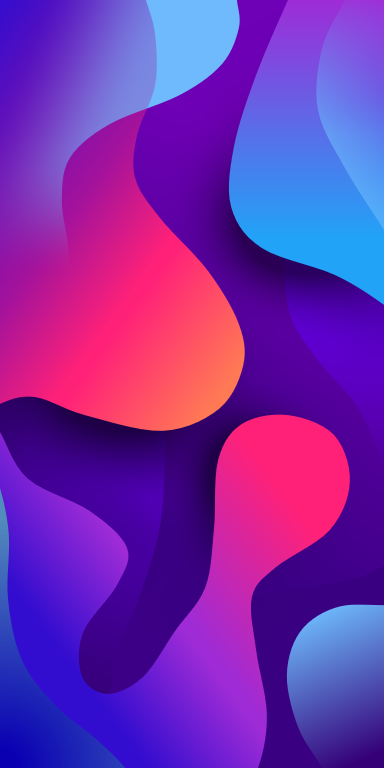
Give the GLSL for this background, as a WebGL 1 fragment shader.

```glsl
precision highp float;
// Flowing liquid blobs in violet, pink and blue with soft shadows between layers.
uniform vec2 u_resolution;

// Tuning, in units of a 100 by 200 canvas
const vec2 CANVAS = vec2(100, 200);
const int STEPS = 7;
const float FAR = 130.;
const vec3 PURPLE = vec3(.43, 0, .71);
const vec3 DUSK = vec3(.23, 0, .52);
const vec3 SHADE = vec3(.09, 0, .22);
const vec3 INDIGO = vec3(.37, 0, .84);
const vec3 DEEP = vec3(.04, 0, .7);
const vec3 BLUE = vec3(.2, .05, .81);
const vec3 AZURE = vec3(.13, .64, .97);
const vec3 SKY = vec3(.43, .73, .99);
const vec3 ORCHID = vec3(.62, .17, .84);
const vec3 PLUM = vec3(.64, .07, .61);
const vec3 PINK = vec3(1, .13, .47);
const vec3 ORANGE = vec3(1, .48, .33);

// Pen state: sample point, last knots, nearest distance, inside sign
vec2 P, k0, k1, k2;
float nearest, side;
vec3 color;

void start(float ax, float ay, float bx, float by) {
  k1 = vec2(ax, ay);
  k2 = vec2(bx, by);
  k0 = 2. * k1 - k2;
  nearest = 1000.;
  side = 1.;
}

// Adds a knot and traces the Catmull-Rom span between the middle two
void to(float x, float y) {
  vec2 k3 = vec2(x, y), a = k1;
  for (int i = 1; i <= STEPS; i++) {
    float t = float(i) / float(STEPS);
    vec2 b = k1 + .5 * t * (k2 - k0 + t * (2. * k0 - 5. * k1 + 4. * k2 - k3
           + t * (3. * (k1 - k2) + k3 - k0)));
    vec2 e = b - a, v = P - a;
    nearest = min(nearest, length(v - e * clamp(dot(v, e) / dot(e, e), 0., 1.)));
    if ((a.y > P.y) != (b.y > P.y) && v.x < v.y / e.y * e.x) side = -side;
    a = b;
  }
  k0 = k1; k1 = k2; k2 = k3;
}

// Last knot; returns the signed distance, negative inside
float end(float x, float y) {
  to(x, y);
  to(2. * k2.x - k1.x, 2. * k2.y - k1.y);
  return side * nearest;
}

// Closes a shape that runs off the right side
float endRight(float from, float last) {
  to(FAR, from);
  return end(FAR, last);
}

float ramp(float a, float b, float t) { return clamp((t - a) / (b - a), 0., 1.); }
float cover(float d) { return clamp(.5 - d * u_resolution.x / CANVAS.x, 0., 1.); }
void layer(vec3 paint, float d) { color = mix(color, paint, cover(d)); }

void shadow(float d, float reach, vec2 center, float radius, float most) {
  vec2 q = (P - center) / radius;
  float s = 2. * exp(-dot(q, q)) * (1. - smoothstep(-reach, reach, d));
  color = mix(color, SHADE, min(most, s));
}

// Shape outlines
float pinkWave() {
  start(36.,206., 38.,200.);
  to(40.4,190.9); to(40.4,177.9); to(35.7,164.8); to(35.2,153.6); to(41.7,143.2);
  to(54.2,129.4); to(62.2,115.6); to(63.3,104.7); to(57.,93.5); to(42.4,87.8);
  to(22.1,91.9); to(9.1,96.6); to(0.,94.8);
  return end(-8.,89.);
}
float skyVeil() {
  start(61.,206., 61.7,200.);
  to(62.2,192.7); to(57.8,183.3); to(46.9,175.3); to(28.6,167.7); to(18.2,158.9);
  to(16.1,147.9); to(17.7,136.2); to(18.,125.8);
  return end(18.,110.);
}
float orchidBlob() {
  start(-5.2,97.1, 0.,87.5);
  to(7.3,75.3); to(23.4,66.9); to(33.1,57.3); to(30.5,47.7); to(21.6,35.2);
  to(21.4,23.7); to(28.1,19.3); to(37.2,23.7); to(45.6,35.7); to(53.4,46.9);
  to(55.7,62.); to(56.8,80.2); to(63.,89.6); to(75.,91.9); to(87.,86.7);
  to(91.1,74.5); to(85.9,62.); to(71.6,52.1); to(65.6,44.5); to(66.7,30.7);
  to(69.5,13.8); to(67.2,0.);
  return end(61.,-11.);
}
float azureDrop() {
  start(78.,206., 75.,200.);
  to(66.7,180.5); to(60.9,161.7); to(60.2,146.1); to(68.2,135.4); to(87.2,128.4);
  to(100.,120.6); to(106.,115.);
  return endRight(115., 206.);
}
float azureInset() {
  start(92.,206., 89.8,200.);
  to(83.9,187.5); to(82.8,171.4); to(89.8,156.3); to(100.,140.1); to(106.,130.);
  return endRight(130., 206.);
}
float leftCorner() {
  start(-3.,79., 0.,72.9);
  to(2.3,60.7); to(2.1,43.8); to(5.7,28.1); to(14.3,16.4); to(24.7,7.8); to(32.6,0.);
  return end(37.,-8.);
}
float rightCorner() {
  start(88.,-8., 83.9,0.);
  to(77.6,10.7); to(74.7,24.2); to(78.1,35.4); to(87.2,41.7); to(100.,42.4);
  return endRight(41., -8.);
}
float rightFold() {
  start(73.5,140., 74.,128.4);
  to(76.,116.7); to(83.3,105.5); to(93.2,93.8); to(100.,78.9); to(104.,68.);
  return endRight(68., 140.);
}
float leftFold() {
  start(42.3,100., 43.,82.8);
  to(41.7,63.3); to(36.5,45.1); to(30.5,30.7); to(28.9,20.3);
  return end(29.,10.);
}
float floorFold() {
  start(58.,-8., 60.,40.);
  to(65.6,44.5); to(80.7,47.1); to(93.8,49.7); to(103.,53.);
  return endRight(53., -8.);
}

void main() {
  P = gl_FragCoord.xy / u_resolution * CANVAS;
  float depth = CANVAS.y - P.y;
  float wave = pinkWave(), veil = skyVeil(), blob = orchidBlob();
  float drop = azureDrop(), inset = azureInset();

  // Backdrop and its folds
  color = mix(PURPLE, DUSK, ramp(170., 60., P.y + .5 * P.x - 25.));
  layer(DUSK * .97, floorFold());
  layer(mix(color, INDIGO, .9 * ramp(76., 112., P.y)), rightFold());
  layer(mix(INDIGO * .85, DUSK * .9, ramp(0., 55., distance(P, vec2(40, 70)))), leftFold());

  // Shadows on the backdrop
  shadow(wave, 21., vec2(27, 88), 27., .85);
  shadow(blob, 13., vec2(55, 78), 19., .8);
  shadow(drop, 20., vec2(72, 132), 26., .75);

  // Orchid blob and lower corners
  float s = dot(P, vec2(.8, .6));
  layer(mix(mix(BLUE, ORCHID, ramp(31., 60., s)), PINK, ramp(62., 102., s)), blob);
  layer(mix(DEEP, SKY * .75, ramp(5., 65., length(P))), leftCorner());
  layer(mix(SKY, DUSK * .9, ramp(-4., 36., dot(P, vec2(.4, -.9)))), rightCorner());

  // Azure drop with its lit inset
  vec3 paint = mix(ORCHID, AZURE, ramp(0., 62., depth));
  float lit = ramp(18., 0., -inset) * ramp(-5., 35., depth);
  layer(mix(paint, SKY, .6 * lit * cover(inset)), drop);

  // Sky veil behind and over the pink wave
  layer(SKY, veil);
  s = dot(vec2(P.x, depth), vec2(.8, .58));
  paint = mix(mix(BLUE, PLUM, ramp(0., 47., s)), PINK, ramp(47., 72., s));
  paint = mix(paint, ORANGE, ramp(74., 106., s));
  float haze = smoothstep(10., 47., P.x + .4 * depth) * (1. - smoothstep(38., 72., depth));
  layer(mix(paint, SKY, .7 * haze * cover(veil)), wave);

  gl_FragColor = vec4(color, 1);
}
```
